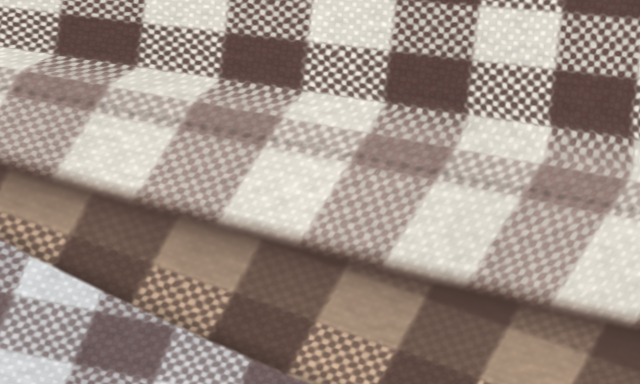
A WebGL 2 fragment shader for this texture:

```glsl
#version 300 es
precision highp float;

uniform vec2 u_resolution;
out vec4 fragColor;

const float PI = 3.14159265;
const vec3 CREAM = vec3(0.88, 0.865, 0.825);
const vec3 BROWN = vec3(0.34, 0.25, 0.235);
const vec3 FADED_BROWN = vec3(0.52, 0.425, 0.40);
const vec3 TAN = vec3(0.72, 0.62, 0.53);
const vec3 UMBER = vec3(0.35, 0.27, 0.245);
const vec3 COOL_WHITE = vec3(0.84, 0.845, 0.85);
const vec3 COOL_BROWN = vec3(0.40, 0.32, 0.32);
const vec3 SHADOW = vec3(0.26, 0.195, 0.18);

vec2 hashGradient(vec2 cell) {
    vec2 h = vec2(dot(cell, vec2(127.1, 311.7)), dot(cell, vec2(269.5, 183.3)));
    return 2.0 * fract(sin(h) * 43758.5) - 1.0;
}

float gradientNoise(vec2 p) {
    vec2 i = floor(p), f = fract(p);
    vec2 w = f * f * f * (f * (f * 6.0 - 15.0) + 10.0);
    vec2 e = vec2(1.0, 0.0);
    float low = mix(dot(hashGradient(i), f), dot(hashGradient(i + e), f - e), w.x);
    float high = mix(dot(hashGradient(i + e.yx), f - e.yx),
                     dot(hashGradient(i + e.xx), f - e.xx), w.x);
    return mix(low, high, w.y);
}

// 1 on even stripes, 0 on odd ones
float stripe(float t, float softness) {
    return smoothstep(-softness, softness, sin(PI * t));
}

// Plain weave: warp and weft alternate on top, with soft gaps between
vec3 weave(vec2 threads, vec3 warp, vec3 weft, float contrast) {
    vec2 footprint = fwidth(threads);
    float detail = contrast * (1.0 - smoothstep(0.45, 0.95, max(footprint.x, footprint.y)));
    vec2 wobble = vec2(gradientNoise(threads * 0.6), gradientNoise(threads * 0.6 + 37.0));
    vec2 s = sin(PI * (threads + 0.4 * wobble));
    float knot = s.x * s.y;
    float fuzz = 0.5 * gradientNoise(threads * 1.1 + 11.0);
    float over = mix(0.5, smoothstep(-0.8, 0.8, knot + fuzz), detail);
    float relief = 1.0 + detail * (0.07 * knot + 0.08 * abs(knot) - 0.04);
    float slub = 1.0 + 0.10 * gradientNoise(threads * vec2(0.35, 0.8));
    return mix(weft, warp, over) * relief * slub;
}

// Gingham: check counts the squares, pale on even columns and odd rows
vec3 gingham(vec2 check, vec2 threads, vec3 pale, vec3 dark, float rowDepth, float contrast) {
    vec2 ragged = check + 0.04 * gradientNoise(threads * 0.8);
    vec3 warp = mix(dark, pale, stripe(ragged.x, 0.16));
    vec3 weft = mix(pale, dark, rowDepth * stripe(ragged.y, 0.2));
    return weave(threads, warp, weft, contrast);
}

float ramp(float y, float start, float end) {
    return clamp((y - start) / (end - start), 0.0, 1.0);
}

// Upper cloth, its rows squeezed at the seam and stretched over the fold
vec3 foldedCloth(vec2 p, float hem) {
    float top = 0.018 + 0.113 * p.x;
    float crease = 0.122 + 0.145 * p.x;
    float seamTop = 0.174 + 0.18 * p.x;
    float seamEnd = 0.243 + 0.20 * p.x;
    float row = min((p.y - top) / (crease - top), 0.0) + ramp(p.y, top, crease)
              + ramp(p.y, crease, seamTop) + ramp(p.y, seamTop, seamEnd)
              + max((p.y - seamEnd) / (hem - seamEnd), 0.0);
    float front = smoothstep(0.7, 1.9, row);
    float drop = max(p.y - crease, 0.0);
    float lean = 0.13 * p.y + 0.42 * drop + 0.026 * smoothstep(0.0, 0.065, drop)
               + mix(0.008 + 0.018 * p.x, 0.045 - 0.055 * p.x, front);
    float column = (p.x + lean - 0.837) / 0.2217;
    float rowThreads = 9.0 * row - 4.0 * clamp(row - 1.0, 0.0, 2.0) + 4.0 * max(row - 3.0, 0.0);
    vec3 dark = mix(BROWN, FADED_BROWN, front);
    vec3 color = gingham(vec2(column, min(row, 3.95)), vec2(column * 13.0, rowThreads),
                         CREAM, dark, mix(0.92, 0.66, front), mix(0.85, 0.5, front));
    // Puckered stitches along the seam
    float stitchX = (fract(column * 6.0) - 0.5) / 6.0 * 0.2217;
    float stitchY = p.y - mix(seamTop, seamEnd, 0.75) - 0.01 * gradientNoise(p * 25.0);
    float stitch = 1.0 - smoothstep(0.1, 1.0, length(vec2(stitchX / 0.017, stitchY / 0.013)));
    color *= 1.0 - 0.2 * stitch;
    // Shade rolling under the hem
    float turn = smoothstep(0.05, -0.005, hem - p.y);
    return mix(color, color * vec3(0.68, 0.61, 0.58), turn);
}

vec3 shadedCloth(vec2 p, float hem) {
    vec2 check = vec2((p.x + 0.55 * p.y - 0.774) / 0.254, (p.y - 0.548 - 0.35 * p.x) / 0.16);
    float lower = smoothstep(-0.1, 0.1, check.y);
    vec3 pale = mix(TAN * 0.92, TAN * 1.12, lower);
    vec3 color = gingham(check, check * vec2(12.0, 9.0), pale, UMBER, 0.8, mix(0.2, 0.75, lower));
    color = mix(color, UMBER, 0.4 * (1.0 - stripe(check.x, 0.16)));
    return mix(color, SHADOW, 0.9 * exp(-max(p.y - hem, 0.0) / 0.05));
}

vec3 frontCloth(vec2 p) {
    vec2 check = vec2((p.x + 0.4 * p.y - 0.343) / 0.228, (p.y - 0.761 - 0.2 * p.x) / 0.148);
    return gingham(check, check * vec2(12.0, 9.0), COOL_WHITE, COOL_BROWN, 0.8, 0.6);
}

void main() {
    // Canvas heights, y measured downward from the top edge
    vec2 p = vec2(gl_FragCoord.x, u_resolution.y - gl_FragCoord.y) / u_resolution.y;
    float hem = 0.426 + 0.29 * p.x - 0.021 * p.x * p.x + 0.006 * gradientNoise(p * 9.0);
    float frontEdge = 0.624 + 0.52 * p.x - 0.069 * p.x * p.x + 0.004 * gradientNoise(p * 14.0);
    vec3 upper = foldedCloth(p, hem);
    vec3 under = shadedCloth(p, hem);
    vec3 front = frontCloth(p);
    under *= 1.0 - 0.2 * smoothstep(0.06, 0.0, frontEdge - p.y);
    vec3 color = mix(upper, under, smoothstep(-0.018, 0.018, p.y - hem));
    color = mix(color, front, smoothstep(-0.007, 0.007, p.y - frontEdge));
    color *= 1.0 + 0.06 * gradientNoise(p * 3.0);
    fragColor = vec4(color, 1.0);
}
```
